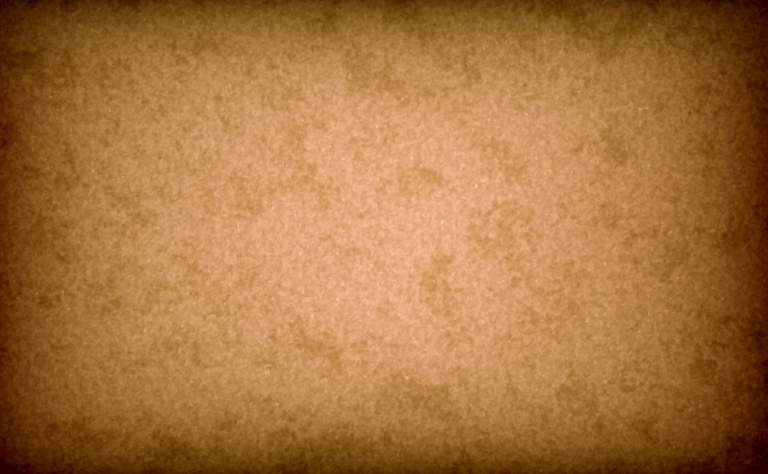
This background is drawn by a Shadertoy shader. Its source:

```glsl
vec2 gradientAt(vec2 cell) {
    vec2 h = vec2(dot(cell, vec2(127.1, 311.7)), dot(cell, vec2(269.5, 183.3)));
    return 2.0 * fract(sin(h) * 43758.5) - 1.0;
}

float gradientNoise(vec2 p) {
    vec2 cell = floor(p), f = fract(p);
    vec2 u = f * f * f * (f * (f * 6.0 - 15.0) + 10.0);
    float a = dot(gradientAt(cell), f);
    float b = dot(gradientAt(cell + vec2(1, 0)), f - vec2(1, 0));
    float c = dot(gradientAt(cell + vec2(0, 1)), f - vec2(0, 1));
    float d = dot(gradientAt(cell + 1.0), f - 1.0);
    return mix(mix(a, b, u.x), mix(c, d, u.x), u.y);
}

float fbm(vec2 p) {
    float sum = 0.0, weight = 0.5;
    for (int i = 0; i < 5; i++) {
        sum += weight * gradientNoise(p);
        p = mat2(1.6, 1.2, -1.2, 1.6) * p + 7.3;
        weight *= 0.72;
    }
    return sum;
}

// Brightness left after the darkening along one border
float borderFade(float dist, float depth, float width) {
    return 1.0 - depth * exp(-dist / width);
}

// Brown to peach ramp driven by lightness
vec3 parchment(float light) {
    return vec3(light, 0.93 * light - 0.145, 0.75 * light * light - 0.09);
}

void mainImage(out vec4 fragColor, in vec2 fragCoord) {
    vec2 uv = fragCoord / iResolution.xy;
    vec2 p = fragCoord / iResolution.y;

    // Soft central glow and uneven vignette
    vec2 fromGlow = (uv - vec2(0.53, 0.53)) * vec2(1.62, 1.0);
    float glow = exp(-dot(fromGlow, fromGlow) * 9.0);
    float sides = borderFade(uv.x, 0.60, 0.115) * borderFade(1.0 - uv.x, 0.68, 0.125);
    float ends = borderFade(uv.y, 0.62, 0.11) * borderFade(1.0 - uv.y, 0.58, 0.10);
    float light = (0.845 + 0.06 * glow) * sides * ends;

    // Blotches broken up by fine ragged edges
    float blotch = fbm(p * 9.0 + 4.0) + 0.25 * gradientNoise(p * 75.0);
    float stain = smoothstep(-0.05, 0.32, blotch);
    light += 0.025 * gradientNoise(p * 3.0 + 12.0) + 0.025 - 0.075 * stain;

    // Crisp chips, specks and pale flecks
    vec2 bend = 0.5 * vec2(gradientNoise(p * 45.0), gradientNoise(p * 45.0 + 19.0));
    float chips = gradientNoise(p * vec2(62.0, 54.0) + bend);
    float specks = gradientNoise(mat2(0.8, 0.6, -0.6, 0.8) * p * vec2(120.0, 105.0) + bend);
    float dust = gradientNoise(p * 190.0 + 5.0);
    float fleck = smoothstep(0.25, 0.5, gradientNoise(p * vec2(110.0, 85.0) + bend + 40.0));
    float grain = 0.045 * smoothstep(-0.25, 0.25, chips) - 0.0225;
    grain += 0.075 * specks + 0.045 * dust + 0.06 * fleck;
    light += grain * mix(0.75, 1.0, smoothstep(0.2, 0.7, light));

    // Redder sides, olive top, more saturated stains
    vec3 color = parchment(max(light, 0.14));
    float redness = (1.0 - sides) * smoothstep(0.0, 0.25, 1.0 - uv.y);
    color.g -= 0.05 * redness - 0.03 * (1.0 - ends) * uv.y;
    color.b -= 0.02 * stain - 0.05 * (1.0 - ends) * uv.y;
    color += vec3(0.015, 0.0, 0.005) * glow;

    fragColor = vec4(clamp(color, 0.0, 1.0), 1.0);
}
```
